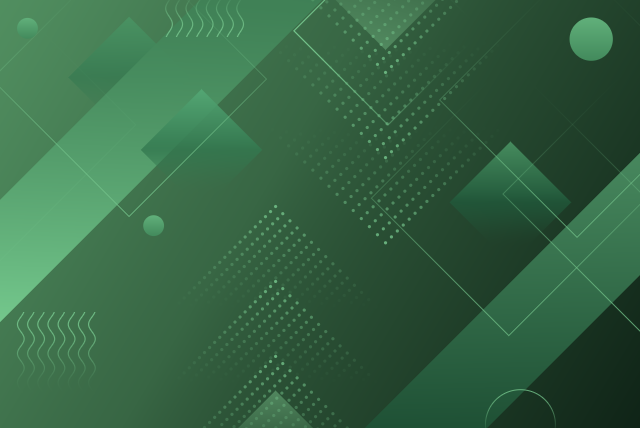
Give the GLSL for this background, as a Shadertoy shader.

```glsl
// Green geometric backdrop: diagonal bands, fading diamonds, thin square outlines,
// dotted chevrons, wavy strokes and discs over a dark diagonal gradient.
// Everything is a distance function on a grid 514 units tall, with y pointing down.

const float TAU = 6.2831853;
const vec3 LIGHT = vec3(0.45, 0.76, 0.54);
const vec3 MID = vec3(0.29, 0.58, 0.39);
const vec3 DEEP = vec3(0.15, 0.41, 0.27);

float pixel; // size of one pixel in grid units

float fill(float d) { return clamp(0.5 - d / pixel, 0.0, 1.0); }

float stroke(float d, float width) {
    return fill(abs(d) - 0.5 * width);
}

float diamond(vec2 p, float radius) {
    return (abs(p.x) + abs(p.y) - radius) * 0.7071;
}

float diagonalBand(vec2 p, float start, float end) {
    float s = p.x + p.y;
    return max(start - s, s - end) * 0.7071;
}

// Diamond whose colour runs from top to middle, then dissolves below
void paintDiamond(inout vec3 col, vec2 p, vec3 top, vec3 middle) {
    float fade = 1.0 - smoothstep(-15.0, 55.0, p.y);
    vec3 tint = mix(top, middle, clamp(p.y / 73.0 + 1.0, 0.0, 1.0));
    col = mix(col, tint, fill(diamond(p, 73.0)) * fade * 0.9);
}

// Square outline on its corner, brightest at the bottom
void paintOutline(inout vec3 col, vec2 p, float strength) {
    float fade = smoothstep(-150.0, 165.0, p.y);
    col = mix(col, LIGHT, stroke(diamond(p, 165.0), 1.1) * fade * strength);
}

// Dot lattice opening from an apex at the origin towards +y
float chevronDots(vec2 p, vec2 spacing, float reach) {
    vec2 arms = 0.5 * vec2(p.y + p.x, p.y - p.x);
    vec2 id = max(round(arms / spacing), 0.0);
    vec2 dotArms = id * spacing;
    float fade = clamp(1.0 - (dotArms.x + dotArms.y) / reach, 0.0, 1.0);
    float d = length(arms - dotArms) * 1.4142 - 1.9;
    return fill(d) * pow(fade, 1.2) * 0.85;
}

// Eight vertical sine strokes
float waves(vec2 p, float period, float phase) {
    float angle = TAU * p.y / period + phase;
    float x = p.x - 4.0 * cos(angle);
    float id = clamp(round(x / 12.2), 0.0, 7.0);
    float slope = 4.0 * TAU / period * sin(angle);
    return stroke((x - id * 12.2) / sqrt(1.0 + slope * slope), 1.4);
}

void paintDisc(inout vec3 col, vec2 p, float radius) {
    vec3 tint = mix(vec3(0.38, 0.69, 0.48), vec3(0.26, 0.54, 0.36), 0.5 + 0.5 * p.y / radius);
    col = mix(col, tint, fill(length(p) - radius));
}

void mainImage(out vec4 fragColor, in vec2 fragCoord) {
    pixel = 514.0 / iResolution.y;
    vec2 p = vec2(fragCoord.x, iResolution.y - fragCoord.y) * pixel;

    // Background gradient
    float t = (p.x + 0.6 * p.y) / 1076.0;
    vec3 col = mix(vec3(0.33, 0.58, 0.39), vec3(0.2, 0.37, 0.245), smoothstep(-0.15, 0.6, t));
    col = mix(col, vec3(0.06, 0.14, 0.09), clamp((t - 0.42) / 0.58, 0.0, 1.0));

    // Bands and diamonds
    paintDiamond(col, p - vec2(155, 93), MID, vec3(0.22, 0.48, 0.32));
    vec3 bandTint = mix(vec3(0.25, 0.51, 0.34), vec3(0.47, 0.81, 0.57), pow(clamp(p.y / 387.0, 0.0, 1.0), 1.3));
    col = mix(col, bandTint, 0.92 * fill(diagonalBand(p, 240.0, 387.0)));
    paintDiamond(col, p - vec2(242, 180), vec3(0.33, 0.66, 0.46), vec3(0.2, 0.47, 0.31));
    paintDiamond(col, p - vec2(613, 243), MID, DEEP * 0.85);
    bandTint = mix(vec3(0.29, 0.55, 0.38), vec3(0.12, 0.32, 0.21), clamp((p.y - 183.0) / 331.0, 0.0, 1.0));
    col = mix(col, bandTint, 0.95 * fill(diagonalBand(p, 952.0, 1099.0)));

    // Pale tips at the top and bottom edges
    float topTip = fill(diamond(p - vec2(463, 0), 60.0)) * (0.3 + p.y / 200.0);
    float bottomTip = fill(diamond(p - vec2(331, 542), 73.0)) * (0.65 - (p.y - 469.0) / 130.0);
    col = mix(col, vec3(0.4, 0.65, 0.46), max(topTip, bottomTip));

    // Dotted chevrons: three point down, three point up
    for (float i = 0.0; i < 3.0; i++) {
        vec2 down = (p - vec2(463.0, 87.0 + 102.3 * i)) * vec2(1, -1);
        vec2 up = p - vec2(331.0, 248.0 + 90.0 * i);
        float dots = max(chevronDots(down, vec2(7.1, 9.7), 140.0), chevronDots(up, vec2(8.6, 6.1), 122.0));
        col = mix(col, LIGHT, dots);
    }

    // Square outlines
    paintOutline(col, p - vec2(155, 95), 0.9);
    paintOutline(col, p - vec2(-2, 150), 0.2);
    paintOutline(col, p - vec2(693, 120), 0.8);
    paintOutline(col, p - vec2(611, 238), 0.8);
    paintOutline(col, p - vec2(769, 233), 0.8);
    float sideFade = 1.0 - smoothstep(353.0, 570.0, p.x);
    col = mix(col, LIGHT, stroke(diamond(p - vec2(466, 37), 113.0), 1.4) * sideFade);

    // Wavy strokes
    float upper = waves(p - vec2(203, 10), 38.0, 0.5 * TAU) * smoothstep(-15.0, 40.0, p.y) * step(p.y, 44.0);
    float lower = waves(p - vec2(25, 372), 35.0, 0.0) * step(375.0, p.y) * (1.0 - smoothstep(385.0, 474.0, p.y));
    col = mix(col, LIGHT, 0.9 * max(upper, lower));

    // Discs and ring
    paintDisc(col, p - vec2(33, 34), 12.5);
    paintDisc(col, p - vec2(184.5, 271), 12.5);
    paintDisc(col, p - vec2(710, 47), 26.0);
    float ring = stroke(length(p - vec2(625, 510)) - 42.0, 1.2);
    col = mix(col, LIGHT, ring * (1.0 - smoothstep(468.0, 530.0, p.y)) * 0.85);

    fragColor = vec4(col, 1.0);
}
```
